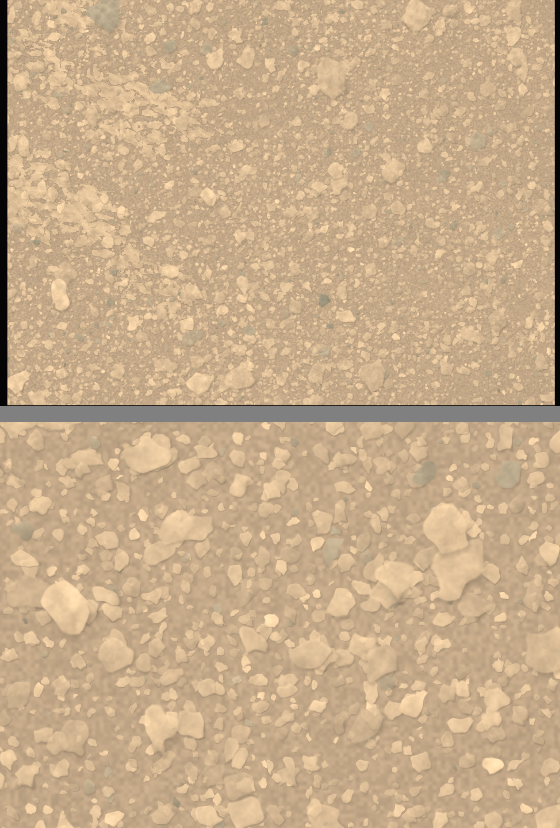
Top: the whole. Bottom: its middle third, enlarged.
Reproduce this texture procedurally as a WebGL 1 fragment shader.

```glsl
precision highp float;
uniform vec2 u_resolution;

const vec3 SAND_DARK = vec3(0.712, 0.614, 0.497);
const vec3 SAND_LIGHT = vec3(0.825, 0.707, 0.57);
const vec3 STONE_DULL = vec3(0.82, 0.71, 0.57);
const vec3 STONE_PEACH = vec3(0.975, 0.84, 0.665);
const vec3 STONE_GREY = vec3(0.76, 0.69, 0.57);
const vec3 STONE_SLATE = vec3(0.59, 0.57, 0.48);
const vec3 FRAME = vec3(0.02);
const vec2 LIGHT = vec2(-0.5, 0.86);

float hash(vec2 p) {
  vec3 q = fract(vec3(p.xyx) * 0.1031);
  q += dot(q, q.yzx + 33.33);
  return fract((q.x + q.y) * q.z);
}

vec2 hash2(vec2 p) {
  return vec2(hash(p), hash(p + 47.3));
}

float noise(vec2 p) {
  vec2 i = floor(p), f = fract(p);
  f = f * f * (3.0 - 2.0 * f);
  vec2 e = vec2(1.0, 0.0);
  return mix(mix(hash(i), hash(i + e), f.x),
             mix(hash(i + e.yx), hash(i + e.xx), f.x), f.y);
}

float fbm(vec2 p) {
  float sum = 0.0, amp = 0.53;
  for (int i = 0; i < 4; i++) {
    sum += amp * noise(p);
    p = p * 2.03 + 17.1;
    amp *= 0.5;
  }
  return sum;
}

vec2 rotate(vec2 p, float a) {
  float c = cos(a), s = sin(a);
  return vec2(c * p.x + s * p.y, c * p.y - s * p.x);
}

// Irregular convex outline of about unit radius
float chip(vec2 q, vec2 id) {
  float d = length(q) - 1.0;
  for (int i = 0; i < 6; i++) {
    vec2 h = hash2(id + float(i) * 7.7);
    float a = (float(i) + 0.8 * h.x) * 1.0472;
    d = max(d, dot(q, vec2(cos(a), sin(a))) - 0.7 - 0.33 * h.y);
  }
  return d;
}

// Stones gather loosely in patches
float abundance(vec2 p) {
  float patches = smoothstep(0.3, 0.65, 0.5 * noise(p * 5.5 + 5.0) + 0.5 * noise(p * 13.0));
  return 0.65 + 0.5 * patches;
}

vec3 stoneColour(vec2 id, float warmth) {
  vec2 h = hash2(id + 91.0);
  vec3 grey = mix(STONE_GREY, STONE_SLATE, h.x * h.x * h.x);
  vec3 warm = mix(STONE_DULL, STONE_PEACH, clamp(h.x * 0.85 + warmth, 0.0, 1.0));
  return mix(warm, grey, step(h.y, 0.07));
}

// One layer of scattered stones, each with a soft shadow below right
vec3 scatter(vec3 col, vec2 p, float scale, float amount, float seed) {
  vec2 uv = p * scale + 0.18 * (vec2(noise(p * scale * 4.0), noise(p * scale * 4.0 + 31.0)) - 0.5);
  float relief = fbm(p * 75.0 + seed) - 0.5;
  float warmth = 0.16 + 0.12 * smoothstep(0.95, 0.2, p.x);
  for (int k = 0; k < 9; k++) {
    vec2 cell = floor(uv) + vec2(mod(float(k), 3.0), floor(float(k) / 3.0)) - 1.0;
    vec2 id = cell + seed;
    if (hash(id + 3.0) > amount * abundance((cell + 0.5) / scale)) continue;
    vec2 h = hash2(id + 13.0);
    float radius = mix(0.22, 0.48, h.x * sqrt(h.x));
    vec2 q = (uv - cell - 0.5 - 0.65 * (hash2(id + 29.0) - 0.5)) / radius;
    if (dot(q, q) > 4.0) continue;
    vec2 local = rotate(q, 3.1416 * h.y);
    local.y *= 1.0 + 0.8 * hash(id + 61.0);
    float d = chip(local, id);
    float blur = 0.03 + 0.8 * scale / (radius * u_resolution.y);
    float facing = dot(q, LIGHT) / (length(q) + 0.01);
    float shadow = smoothstep(0.3, 0.0, d) * max(-facing, 0.0);
    float rim = smoothstep(-0.3, 0.0, d) * facing;
    vec3 stone = stoneColour(id, warmth) * (1.0 + 0.26 * relief + 0.04 * rim);
    float bare = mix(0.5, 1.0, hash(id + 77.0));
    col *= 1.0 - 0.14 * shadow;
    col = mix(col, stone, bare * smoothstep(blur, -blur, d));
  }
  return col;
}

// Gap between the two nearest cell centres: zero along cracks
float crackDistance(vec2 p) {
  float near = 8.0, second = 8.0;
  for (int k = 0; k < 9; k++) {
    vec2 cell = floor(p) + vec2(mod(float(k), 3.0), floor(float(k) / 3.0)) - 1.0;
    float d = length(cell + 0.1 + 0.8 * hash2(cell + 5.0) - p);
    second = min(second, max(near, d));
    near = min(near, d);
  }
  return second - near;
}

float mound(vec2 p, vec2 centre, vec2 size) {
  return 1.0 - length(rotate(p - centre, -0.45) / size);
}

// Pale bedrock, veined with sand inside and crumbled at the rim
vec3 bedrock(vec3 col, vec2 p) {
  float body = mound(p, vec2(0.37, 0.73), vec2(0.18, 0.1));
  body = max(body, mound(p, vec2(0.12, 0.51), vec2(0.22, 0.1)));
  body = max(body, mound(p, vec2(0.07, 0.83), vec2(0.14, 0.07)));
  body = max(body, mound(p, vec2(0.17, 0.99), vec2(0.1, 0.05)));
  body = max(body, mound(p, vec2(0.38, 0.31), vec2(0.14, 0.06)));
  body += 0.8 * (fbm(p * 16.0) - 0.5);
  vec2 strata = rotate(p, -0.5);
  vec2 uv = strata * vec2(17.0, 28.0) + 1.6 * fbm(p * 30.0);
  float fissure = 0.4 * smoothstep(0.3, 0.75, noise(p * 21.0));
  float pits = 0.8 * (fbm(strata * vec2(38.0, 65.0) + 9.0) - 0.5);
  float edge = crackDistance(uv) + pits + 0.06 - max(0.5 - 1.1 * body, fissure);
  float grain = fbm(strata * vec2(60.0, 110.0)) - 0.5;
  vec3 rock = STONE_PEACH * (0.925 + 0.3 * grain);
  col *= 1.0 - 0.06 * smoothstep(-0.12, 0.0, edge);
  return mix(col, rock, 0.85 * smoothstep(-0.04, 0.1, edge));
}

void main() {
  vec2 uv = gl_FragCoord.xy / u_resolution;
  vec2 p = gl_FragCoord.xy / u_resolution.y;

  // Sand
  float tone = 0.44 + 0.25 * (fbm(p * 12.0) - 0.5) + 0.8 * (noise(p * 300.0) - 0.5);
  vec3 col = mix(SAND_DARK, SAND_LIGHT, clamp(tone, 0.0, 1.0));

  // Gravel, bedrock, then larger stones
  col = scatter(col, p, 85.0, 0.55, 11.0);
  col = scatter(col, p, 48.0, 0.7, 203.0);
  col = bedrock(col, p);
  col = scatter(col, p, 28.0, 0.6, 407.0);
  col = scatter(col, p, 16.0, 0.33, 611.0);
  col = scatter(col, p, 9.0, 0.16, 823.0);
  col *= 1.0 + 0.04 * (noise(p * 330.0) - 0.5);

  // Dark frame at the sides and bottom
  vec2 soft = 0.7 / u_resolution;
  float inside = smoothstep(-soft.x, soft.x, uv.x - 0.0132)
               * smoothstep(-soft.x, soft.x, 0.9908 - uv.x)
               * smoothstep(-soft.y, soft.y, uv.y - 0.002);
  gl_FragColor = vec4(mix(FRAME, col, inside), 1.0);
}
```
